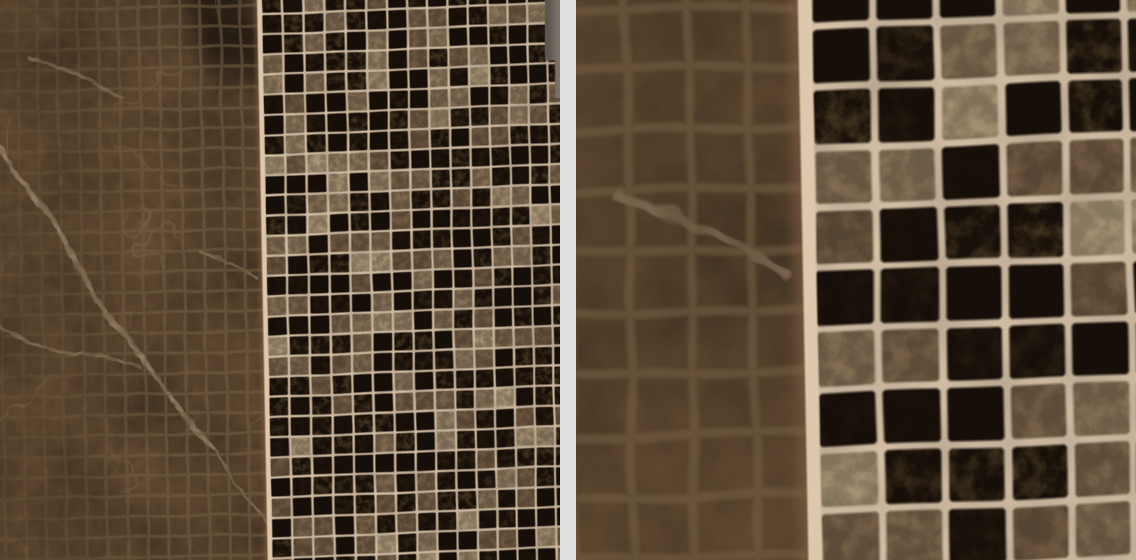
Left, the full canvas; right, a detail of the centre.
This texture is drawn by a WebGL 2 fragment shader. Its source:

```glsl
#version 300 es
precision highp float;
// Brown veined marble with a faint reflected grid, beside a mosaic of small square tiles.

uniform vec2 u_resolution;
out vec4 fragColor;

const vec3 MARBLE = vec3(0.325, 0.245, 0.165);
const vec3 REFLECTED_LINE = vec3(0.45, 0.37, 0.26);
const vec3 VEIN = vec3(0.60, 0.52, 0.42);
const vec3 GROUT = vec3(0.82, 0.74, 0.64);
const vec3 BLACK_TILE = vec3(0.085, 0.055, 0.03);
const vec3 OLIVE_TILE = vec3(0.25, 0.20, 0.12);
const vec3 TAUPE_TILE = vec3(0.38, 0.30, 0.22);
const vec3 PALE_TILE = vec3(0.60, 0.53, 0.42);
const vec3 METAL = vec3(0.42, 0.39, 0.36);

float hash(vec2 p, float seed) {
    vec3 q = fract(vec3(p.xyx) * vec3(0.1031, 0.1030, 0.0973) + seed * 0.137);
    q += dot(q, q.yzx + 33.33);
    return fract((q.x + q.y) * q.z);
}

float cornerSlope(vec2 corner, vec2 offset) {
    float angle = 6.2832 * hash(corner, 1.0);
    return dot(vec2(cos(angle), sin(angle)), offset);
}

// Gradient noise, about -0.7 to 0.7
float noise(vec2 p) {
    vec2 i = floor(p), f = fract(p);
    vec2 w = f * f * f * (f * (f * 6.0 - 15.0) + 10.0);
    vec2 e = vec2(1.0, 0.0);
    float low = mix(cornerSlope(i, f), cornerSlope(i + e, f - e), w.x);
    float high = mix(cornerSlope(i + e.yx, f - e.yx), cornerSlope(i + 1.0, f - 1.0), w.x);
    return mix(low, high, w.y);
}

float fbm(vec2 p) {
    float sum = 0.0, gain = 1.0;
    for (int i = 0; i < 4; i++) {
        sum += gain * noise(p);
        p = mat2(1.6, 1.2, -1.2, 1.6) * p + 17.0;
        gain *= 0.5;
    }
    return sum;
}

float boxDistance(vec2 p, vec2 halfSize, float radius) {
    vec2 d = abs(p) - halfSize + radius;
    return length(max(d, 0.0)) + min(max(d.x, d.y), 0.0) - radius;
}

// Coverage of a soft stroke from a to b
float vein(vec2 p, vec2 a, vec2 b, float width) {
    vec2 ab = b - a;
    float t = clamp(dot(p - a, ab) / dot(ab, ab), 0.0, 1.0);
    return 1.0 - smoothstep(width * 0.3, width, length(p - a - ab * t));
}

float gridLine(vec2 cell, float halfWidth, float blur) {
    vec2 d = 0.5 - abs(fract(cell) - 0.5);
    vec2 lines = 1.0 - smoothstep(halfWidth - blur, halfWidth + blur, d);
    return max(lines.x, lines.y);
}

vec3 marble(vec2 p, float edge) {
    float cloud = fbm(p * 6.0);
    vec3 color = MARBLE * (1.0 + 0.22 * cloud + 0.10 * fbm(p * 45.0));
    color *= 1.0 - 0.55 * smoothstep(0.10, 0.02, abs(p.x - 0.42 + 0.3 * (p.y - 0.9)))
        * smoothstep(0.80, 0.94, p.y);

    // Strong and fine veins, bent by noise
    vec2 q = p + 0.012 * vec2(fbm(p * 9.0), fbm(p * 9.0 + 40.0)) + 0.003 * noise(p * 70.0);
    float strong = vein(q, vec2(0.0, 0.74), vec2(0.255, 0.355), 0.007);
    strong = max(strong, vein(q, vec2(0.255, 0.355), vec2(0.375, 0.195), 0.006));
    float fine = vein(q, vec2(0.375, 0.195), vec2(0.48, 0.06), 0.004);
    fine = max(fine, vein(q, vec2(0.0, 0.414), vec2(0.10, 0.38), 0.005));
    fine = max(fine, vein(q, vec2(0.10, 0.38), vec2(0.25, 0.345), 0.005));
    fine = max(fine, vein(q, vec2(0.05, 0.90), vec2(0.22, 0.83), 0.005));
    fine = max(fine, vein(q, vec2(0.36, 0.55), vec2(0.46, 0.505), 0.004));
    float hair = smoothstep(0.025, 0.0, abs(fbm(p * 4.0 + 8.0))) * smoothstep(0.0, 0.5, cloud);
    float wear = 0.65 + 0.5 * noise(p * 40.0);
    color = mix(color, VEIN, clamp(wear * max(strong, max(0.7 * fine, 0.35 * hair)), 0.0, 1.0));

    // Mosaic reflected in the polish, fading away from the joint
    vec2 cell = vec2(p.x - edge, p.y - 0.02 * p.x) * 27.5 + 0.12 * noise(p * 14.0);
    float strength = mix(0.22, 0.58, smoothstep(0.0, 0.35, p.x));
    return mix(color, REFLECTED_LINE, strength * gridLine(cell, 0.075, 0.06));
}

vec3 tileColor(vec2 id, vec2 p) {
    float kind = hash(id, 2.0), shade = hash(id, 5.0);
    float mottle = smoothstep(-0.4, 0.7, fbm(p * 75.0 + id * 3.0));
    vec3 dark = mix(BLACK_TILE, OLIVE_TILE, mottle * smoothstep(0.2, 0.9, shade));
    vec3 light = mix(TAUPE_TILE, PALE_TILE, shade * shade) * (0.88 + 0.25 * mottle);
    return mix(dark, light, step(0.67, kind));
}

vec3 mosaic(vec2 p, float across, float pixel) {
    vec2 cell = vec2(across * (26.0 + 2.8 * across), (p.y - 0.04 * across) * 27.8 - 0.08);
    cell += 0.05 * vec2(noise(p * 11.0), noise(p * 11.0 + 30.0));
    vec2 id = floor(cell);
    float blur = 0.03 + 14.0 * pixel;
    float d = boxDistance(fract(cell) - 0.5, vec2(0.435 + 0.015 * hash(id, 7.0)), 0.07);
    vec3 grout = GROUT * (0.96 + 0.12 * noise(p * 30.0)) * mix(1.0, 0.9, across);
    return mix(tileColor(id, p), grout, smoothstep(-blur, blur, d));
}

void main() {
    vec2 p = gl_FragCoord.xy / u_resolution;
    float pixel = 1.0 / min(u_resolution.x, u_resolution.y);
    float edge = 0.484 - 0.019 * p.y;
    float across = p.x - edge;
    vec3 color = mix(marble(p, edge), mosaic(p, across, pixel), smoothstep(-pixel, pixel, across));

    // Pale joint between the two surfaces, with a warm glow on the marble side
    color = mix(color, vec3(0.50, 0.37, 0.27), 0.6 * smoothstep(-0.018, -0.004, across) * step(across, 0.0));
    float joint = abs(across + 0.002) - 0.0035;
    color = mix(color, GROUT * 1.06, 1.0 - smoothstep(-pixel, pixel + 0.001, joint));

    // Metal fitting in the upper right corner
    float fitting = min(boxDistance(p - vec2(0.99, 0.95), vec2(0.017, 0.058), 0.003),
        boxDistance(p - vec2(1.0, 0.89), vec2(0.009, 0.065), 0.003));
    vec3 metal = METAL * (0.85 + 0.3 * smoothstep(0.975, 1.0, p.x));
    color = mix(color, metal, 1.0 - smoothstep(-pixel, pixel, fitting));
    fragColor = vec4(color, 1.0);
}
```
